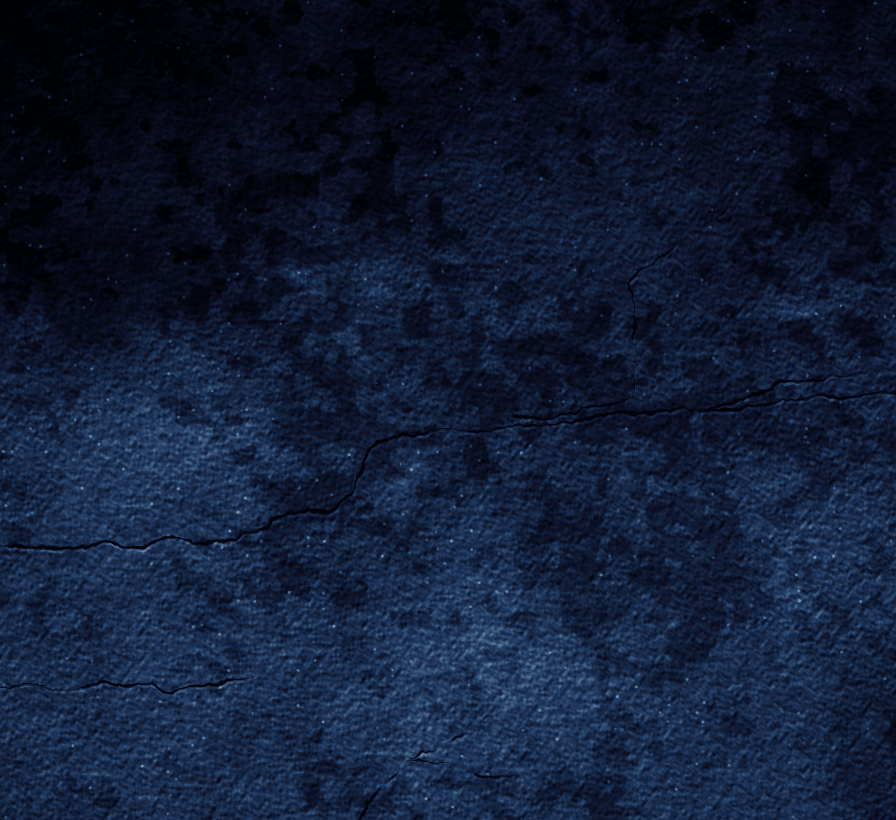
Give the GLSL for this texture, as a Shadertoy shader.

```glsl
// Weathered navy plaster wall: a dark-to-light wash with mottled stains, pits,
// embossed fine grain, pale flecks and a branching crack with a lit lower lip.
// All layers add to one tone value, which a colour ramp turns into blue.
#define INK vec3(0.02, 0.03, 0.08)
#define NIGHT vec3(0.05, 0.07, 0.16)
#define NAVY vec3(0.07, 0.13, 0.24)
#define DENIM vec3(0.11, 0.19, 0.33)
#define STEEL vec3(0.16, 0.27, 0.42)
#define PALE vec3(0.46, 0.58, 0.70)
#define GRAIN_SCALE 250.0
#define GRAIN_DEPTH 2.0
#define MOTTLE 2.2
#define CRACK_WIDTH 0.0022
#define CRACK_JAG 0.024
#define FLECKS 0.035

float hash(vec2 p) {
    return fract(sin(dot(p, vec2(127.1, 311.7))) * 43758.5453);
}

float noise(vec2 p) {
    vec2 i = floor(p), f = fract(p);
    f = f * f * (3.0 - 2.0 * f);
    return mix(mix(hash(i), hash(i + vec2(1, 0)), f.x),
               mix(hash(i + vec2(0, 1)), hash(i + vec2(1, 1)), f.x), f.y);
}

float fbm(vec2 p) {
    float sum = 0.0, amp = 0.533;
    for (int i = 0; i < 4; i++) {
        sum += amp * noise(p);
        p = mat2(1.6, 1.2, -1.2, 1.6) * p + 7.3;
        amp *= 0.5;
    }
    return sum;
}

// Shifts a point by centred noise to make edges ragged
vec2 warp(vec2 p, float scale, float amount) {
    return p + amount * (vec2(fbm(p * scale), fbm(p * scale + 41.0)) - 0.5);
}

// Soft elliptical stain
float blob(vec2 p, vec2 centre, vec2 radius) {
    vec2 d = (p - centre) / radius;
    return exp(-dot(d, d));
}

// Distance to a segment, less a half width that tapers along it
float branch(vec2 p, vec2 a, vec2 b, float w0, float w1) {
    vec2 ab = b - a;
    float h = clamp(dot(p - a, ab) / dot(ab, ab), 0.0, 1.0);
    return length(p - a - h * ab) - CRACK_WIDTH * mix(w0, w1, h);
}

// Height of the main crack, with its steep step left of the middle
float faultLine(float x) {
    return 0.33 + 0.045 * x + 0.025 * smoothstep(0.28, 0.36, x)
         + 0.09 * smoothstep(0.40, 0.47, x) + 0.028 * smoothstep(0.46, 1.1, x);
}

float cracks(vec2 p) {
    float swell = CRACK_WIDTH * 1.3 * (noise(p * 45.0) - 0.5);
    p = warp(warp(p, 70.0, 0.008), 24.0, CRACK_JAG);
    float slope = (faultLine(p.x + 0.002) - faultLine(p.x - 0.002)) / 0.004;
    float d = abs(p.y - faultLine(p.x)) / sqrt(1.0 + slope * slope) - CRACK_WIDTH * 0.55;
    d = min(d, branch(p, vec2(0.63, 0.487), vec2(0.79, 0.513), 0.9, 0.4));
    d = min(d, branch(p, vec2(0.775, 0.51), vec2(0.769, 0.658), 0.4, 0.5));
    d = min(d, branch(p, vec2(0.769, 0.658), vec2(0.886, 0.75), 0.5, 0.1));
    d = min(d, branch(p, vec2(0.85, 0.50), vec2(0.95, 0.533), 0.2, 0.7));
    d = min(d, branch(p, vec2(0.95, 0.533), vec2(1.07, 0.555), 0.8, 0.2));
    d = min(d, branch(p, vec2(-0.02, 0.166), vec2(0.2, 0.16), 0.5, 0.4));
    d = min(d, branch(p, vec2(0.2, 0.16), vec2(0.31, 0.178), 0.4, 0.1));
    d = min(d, branch(p, vec2(0.42, -0.01), vec2(0.506, 0.068), 0.4, 0.4));
    d = min(d, branch(p, vec2(0.506, 0.068), vec2(0.63, 0.053), 0.4, 0.1));
    d = min(d, branch(p, vec2(0.506, 0.068), vec2(0.60, 0.125), 0.3, 0.0));
    return d - swell;
}

// Broad wash of light and shade over the wall
float wash(vec2 p) {
    p = warp(p, 5.0, 0.12);
    float t = mix(2.75, 0.3, smoothstep(0.2, 1.0, p.y));
    t += 1.0 * blob(p, vec2(0.58, 0.20), vec2(0.16, 0.12));
    t += 1.0 * blob(p, vec2(0.20, 0.46), vec2(0.22, 0.10));
    t += 0.8 * blob(p, vec2(0.98, 0.29), vec2(0.16, 0.12));
    t += 0.6 * blob(p, vec2(0.53, 0.68), vec2(0.25, 0.16));
    t -= 1.0 * blob(p, vec2(0.47, 0.28), vec2(0.10, 0.08));
    t -= 0.9 * blob(p, vec2(0.77, 0.28), vec2(0.10, 0.10));
    t -= 1.0 * blob(p, vec2(0.12, 0.66), vec2(0.18, 0.10));
    t -= 1.2 * blob(p, vec2(0.0, 1.0), vec2(0.32, 0.32));
    return t - 1.2 * blob(p, vec2(1.09, 0.05), vec2(0.10, 0.18));
}

// Small rubbed, chalky patches
float chalk(vec2 p) {
    p = warp(p, 22.0, 0.08);
    float t = blob(p, vec2(0.435, 0.60), vec2(0.022, 0.035));
    t += 0.8 * blob(p, vec2(0.37, 0.67), vec2(0.012, 0.03));
    t += 0.7 * blob(p, vec2(0.47, 0.67), vec2(0.075, 0.014));
    t += 0.7 * blob(p, vec2(0.035, 0.60), vec2(0.018, 0.05));
    t += 0.6 * blob(p, vec2(0.98, 0.63), vec2(0.06, 0.015));
    return t + 0.8 * blob(p, vec2(0.505, 0.44), vec2(0.02, 0.035));
}

void mainImage(out vec4 fragColor, in vec2 fragCoord) {
    vec2 p = fragCoord / iResolution.y;
    float aa = 0.8 / iResolution.y, rubbed = chalk(p);
    // Wash, coarse and fine mottling, chalk and ragged pits
    float tone = wash(p) + MOTTLE * (0.6 * fbm(p * 8.0) + 0.7 * fbm(p * 34.0) - 0.65);
    tone += 1.5 * rubbed - 1.1 * smoothstep(0.58, 0.66, 0.6 * fbm(p * 45.0) + 0.5 * fbm(p * 7.0 + 3.0));
    // Embossed grain on a tilted lattice, shallower in the shade
    vec2 g = mat2(0.8, 0.6, -0.6, 0.8) * p * GRAIN_SCALE;
    float relief = noise(g) - noise(g + vec2(0.9, -0.5)) + 0.6 * (noise(g * 1.7) - 0.5)
                 + 0.6 * (noise(g * 0.5) - noise(g * 0.5 + vec2(0.6, -0.4)));
    tone += GRAIN_DEPTH * relief * mix(0.4, 1.0, clamp(tone / 2.2, 0.0, 1.0));
    // Scattered pale flecks
    vec2 cell = floor(p * 95.0), local = fract(p * 95.0) - 0.5;
    vec2 jitter = 0.5 * (vec2(hash(cell + 5.0), hash(cell + 9.0)) - 0.5);
    float fleck = smoothstep(0.26, 0.08, length(local - jitter));
    tone += 2.8 * fleck * step(hash(cell), FLECKS * (0.3 + 4.0 * rubbed + noise(p * 6.0)));
    // Faint slanting scratches near the top
    for (float i = 0.0; i < 7.0; i++) {
        vec2 a = vec2(1.1 * hash(vec2(i, 1.0)), 0.78 + 0.2 * hash(vec2(i, 2.0)));
        float line = branch(p, a, a + vec2(0.06, -0.04), 0.2, 0.0);
        tone += 1.2 * smoothstep(aa, -aa, line) * noise(p * 60.0);
    }
    // Lit lower lip, then the dark gap
    float lip = smoothstep(aa, -aa, cracks(p + vec2(-0.001, 0.0035)));
    float gap = smoothstep(aa, -aa, cracks(p));
    tone = mix(tone + 2.2 * lip * noise(p * 70.0), -0.8, 0.95 * gap);
    // Tone to colour
    vec3 col = mix(vec3(0.0, 0.005, 0.02), INK, clamp(tone + 1.0, 0.0, 1.0));
    col = mix(col, NIGHT, clamp(tone, 0.0, 1.0));
    col = mix(col, NAVY, clamp(tone - 1.0, 0.0, 1.0));
    col = mix(col, DENIM, clamp(tone - 2.0, 0.0, 1.0));
    col = mix(col, STEEL, clamp(tone - 3.0, 0.0, 1.0));
    fragColor = vec4(mix(col, PALE, clamp((tone - 4.0) / 2.8, 0.0, 1.0)), 1.0);
}
```
